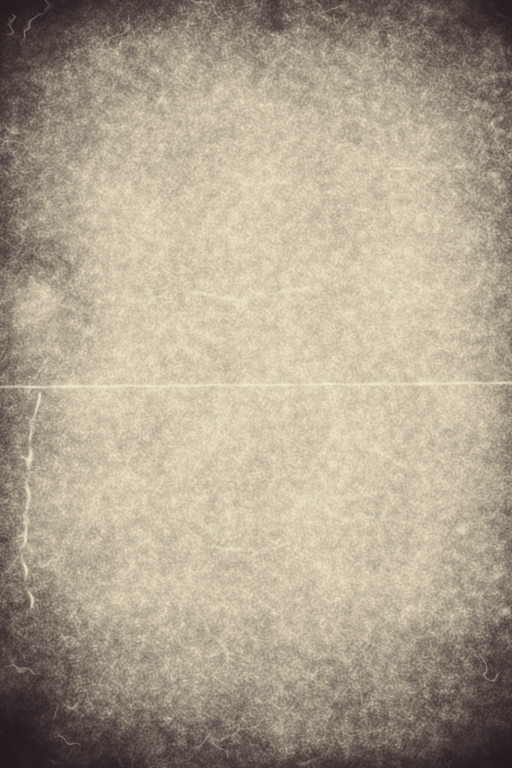
This texture is drawn by a Shadertoy shader. Its source:

```glsl
const float ASPECT = 1.5;
const vec3 INK = vec3(0.145, 0.10, 0.115);
const vec3 PAPER = vec3(0.91, 0.87, 0.75);
const vec3 FIBRE = vec3(0.96, 0.93, 0.81);
const float BASE_DENSITY = 0.075;
const float GRAIN_FLAT = 0.15;
const float GRAIN_DARK = 0.72;
const float BORDER_POWER = 1.5;
const float FOLD_WIDTH = 0.0028;
const float CREASE_WIDTH = 0.0036;
const float SPECK_SIZE = 0.009;
const vec4 EDGE_WEIGHT = vec4(0.80, 0.55, 0.95, 1.10);   // left, right, top, bottom
const vec4 EDGE_REACH = vec4(0.085, 0.07, 0.085, 0.10);
const vec4 CORNER_WEIGHT = vec4(1.2, 1.1, 1.5, 1.5);     // TL, TR, BL, BR
const float CORNER_REACH = 0.20;

// Pale creases, each a segment from xy to zw
const vec4 CREASES[12] = vec4[12](
    vec4(0.074, 0.729, 0.057, 0.621), vec4(0.057, 0.621, 0.053, 0.484),
    vec4(0.053, 0.484, 0.043, 0.406), vec4(0.043, 0.406, 0.063, 0.313),
    vec4(0.273, 0.902, 0.336, 0.934), vec4(0.336, 0.934, 0.469, 0.914),
    vec4(0.469, 0.914, 0.605, 0.939), vec4(0.420, 0.430, 0.523, 0.424),
    vec4(0.523, 0.424, 0.559, 0.439), vec4(0.693, 0.529, 0.727, 0.562),
    vec4(0.742, 0.617, 0.785, 0.590), vec4(0.762, 1.170, 0.918, 1.174));

// Soft dark stains, also segments
const vec4 STAINS[5] = vec4[5](
    vec4(0.00, 1.02, 0.10, 0.99), vec4(0.10, 0.99, 0.15, 0.88),
    vec4(0.527, 1.50, 0.543, 1.45), vec4(0.566, 1.324, 0.723, 1.207),
    vec4(0.39, 0.562, 0.414, 0.436));

const vec2 SPECKS[10] = vec2[10](
    vec2(0.318, 1.213), vec2(0.732, 1.293), vec2(0.967, 1.158), vec2(0.914, 1.012),
    vec2(0.820, 1.074), vec2(0.902, 0.465), vec2(0.986, 0.305), vec2(0.652, 0.592),
    vec2(0.170, 0.852), vec2(0.752, 0.752));

vec2 hashGradient(vec2 cell) {
    vec3 q = fract(cell.xyx * vec3(0.1031, 0.1030, 0.0973));
    q += dot(q, q.yzx + 33.33);
    float angle = 6.2832 * fract((q.x + q.y) * q.z);
    return vec2(cos(angle), sin(angle));
}

float gradientNoise(vec2 p) {
    vec2 i = floor(p), f = fract(p);
    vec2 u = f * f * f * (f * (f * 6.0 - 15.0) + 10.0);
    vec2 e = vec2(0.0, 1.0);
    float a = dot(hashGradient(i), f);
    float b = dot(hashGradient(i + e.yx), f - e.yx);
    float c = dot(hashGradient(i + e.xy), f - e.xy);
    float d = dot(hashGradient(i + e.yy), f - e.yy);
    return 1.4 * mix(mix(a, b, u.x), mix(c, d, u.x), u.y);
}

float fbm(vec2 p, int octaves) {
    float sum = 0.0, amp = 0.6;
    for (int k = 0; k < octaves; k++) {
        sum += amp * gradientNoise(p);
        p = mat2(1.6, 1.2, -1.2, 1.6) * p + 17.3;
        amp *= 0.6;
    }
    return sum;
}

float segmentDistance(vec2 p, vec4 s) {
    vec2 a = p - s.xy, b = s.zw - s.xy;
    return length(a - b * clamp(dot(a, b) / dot(b, b), 0.0, 1.0));
}

float bell(float d, float width) {
    return exp(-d * d / (width * width));
}

float vignette(vec2 p) {
    vec4 edge = EDGE_WEIGHT * exp(-vec4(p.x, 1.0 - p.x, ASPECT - p.y, p.y) / EDGE_REACH);
    vec4 r = vec4(length(p - vec2(0.0, ASPECT)), length(p - vec2(1.0, ASPECT)),
                  length(p), length(p - vec2(1.0, 0.0)));
    float border = dot(edge, vec4(1.0)) + dot(CORNER_WEIGHT, exp(-r / CORNER_REACH));
    return pow(border, BORDER_POWER);
}

float stains(vec2 p) {
    float sum = 0.0;
    for (int k = 0; k < 5; k++) {
        float strength = k < 2 ? 0.20 : k < 3 ? 0.5 : 0.08;
        sum += strength * bell(segmentDistance(p, STAINS[k]), k < 2 ? 0.045 : 0.018);
    }
    return sum - 0.12 * bell(length(p - vec2(0.07, 0.90)), 0.07);
}

float paleMarks(vec2 p, vec2 warped) {
    float patchy = 0.65 + 0.7 * gradientNoise(p * 32.0);
    float marks = 0.0;
    for (int k = 0; k < 12; k++) {
        float strength = k < 4 ? 1.1 : 0.75;
        marks = max(marks, strength * patchy * bell(segmentDistance(warped, CREASES[k]), CREASE_WIDTH));
    }
    for (int k = 0; k < 10; k++)
        marks = max(marks, 0.7 * bell(length(warped - SPECKS[k]), SPECK_SIZE));

    // Horizontal fold: sharp line with a frayed halo
    float fold = abs(p.y - 0.744 - 0.008 * p.x + 0.002 * gradientNoise(vec2(p.x * 18.0, 3.0)));
    marks = max(marks, (0.4 + 0.6 * patchy) * bell(fold, FOLD_WIDTH));
    marks += 0.4 * max(patchy - 0.5, 0.0) * bell(fold, 0.012);

    // Scattered fibres along the zero lines of noise
    float ridge = bell(fbm(warped * 10.0 + 5.0, 3), 0.03);
    float mask = smoothstep(0.1, 0.5, gradientNoise(p * 11.0 + 40.0));
    return clamp(marks + 0.4 * ridge * mask, 0.0, 1.0);
}

void mainImage(out vec4 fragColor, in vec2 fragCoord) {
    vec2 p = fragCoord / iResolution.xy * vec2(1.0, ASPECT);
    vec2 warped = p + 0.006 * vec2(gradientNoise(p * 35.0), gradientNoise(p * 35.0 + 71.0));

    // Ink density: worn border, stains and clouds
    float cloud = fbm(p * 7.0 + 11.0, 5);
    float density = vignette(p) * (1.0 + 0.6 * cloud) + stains(p + 0.03 * cloud);
    density = max(density + 0.07 * cloud, 0.0);

    // Speckle on turned lattices grows stronger where the ink is dense
    vec2 turned = mat2(0.83, 0.56, -0.56, 0.83) * p;
    float grain = 0.8 * fbm(turned * 48.0 + 9.0, 3) + 0.55 * gradientNoise(turned.yx * 190.0 + 200.0);
    density += BASE_DENSITY + grain * (GRAIN_FLAT + GRAIN_DARK * min(density, 0.9));

    vec3 colour = mix(INK, PAPER, exp(-max(density, 0.0)));
    colour = mix(colour, FIBRE, 0.8 * paleMarks(p, warped));
    fragColor = vec4(colour, 1.0);
}
```
